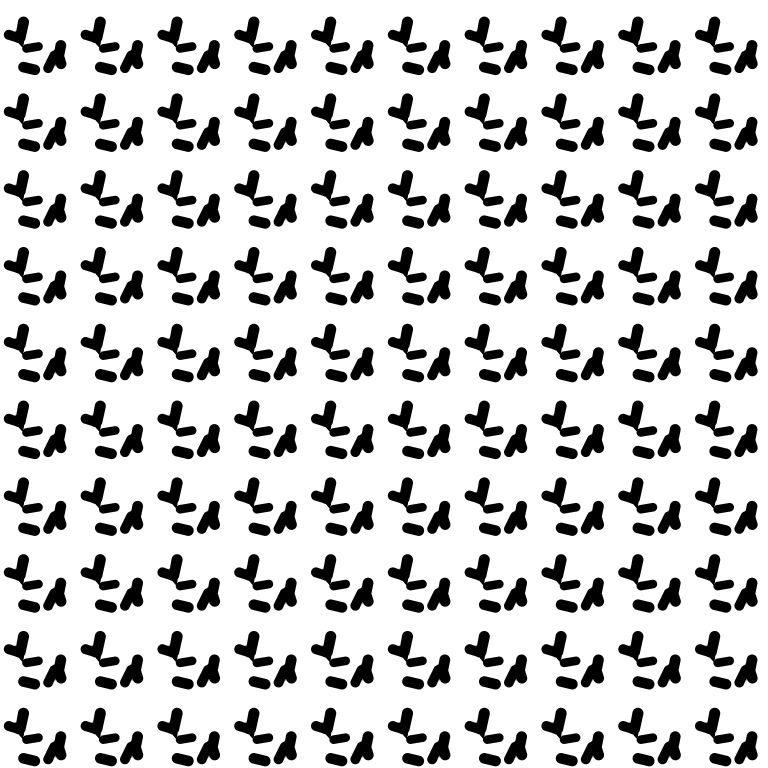
Reproduce this pattern procedurally as a WebGL 1 fragment shader.

```glsl
precision highp float;

#define REPEATS 10.0
#define FILLET 0.03
#define INK vec3(0.0)
#define PAPER vec3(1.0)
#define EDGE_PIXELS 1.0

uniform vec2 u_resolution;

// Stroke from a to b with round ends, radius going from ra to rb
float taperedStroke(vec2 p, vec2 a, vec2 b, float ra, float rb) {
  vec2 ab = b - a;
  float t = clamp(dot(p - a, ab) / dot(ab, ab), 0.0, 1.0);
  return length(p - a - ab * t) - mix(ra, rb, t);
}

// Union with a rounded inner corner
float smoothUnion(float a, float b, float k) {
  float h = max(k - abs(a - b), 0.0) / k;
  return min(a, b) - 0.25 * h * h * k;
}

// Bent blot whose corner narrows to a point
float hookBlot(vec2 p) {
  float arm = taperedStroke(p, vec2(0.306, 0.712), vec2(0.266, 0.512), 0.072, 0.068);
  float foot = taperedStroke(p, vec2(0.115, 0.547), vec2(0.245, 0.503), 0.065, 0.061);
  float tip = taperedStroke(p, vec2(0.262, 0.503), vec2(0.297, 0.382), 0.064, 0.006);
  return min(smoothUnion(arm, foot, FILLET), tip);
}

// Forked blot with two legs of unequal length
float forkBlot(vec2 p) {
  vec2 crotch = vec2(0.766, 0.269);
  float stem = taperedStroke(p, vec2(0.792, 0.408), crotch, 0.070, 0.068);
  float longLeg = taperedStroke(p, vec2(0.627, 0.113), vec2(0.705, 0.278), 0.064, 0.061);
  float shortLeg = taperedStroke(p, vec2(0.796, 0.169), crotch, 0.069, 0.068);
  return smoothUnion(min(stem, shortLeg), longLeg, FILLET);
}

// Signed distance to all blots of one cell
float motif(vec2 p) {
  float bar = taperedStroke(p, vec2(0.345, 0.369), vec2(0.501, 0.395), 0.056, 0.056);
  float pill = taperedStroke(p, vec2(0.306, 0.126), vec2(0.453, 0.091), 0.069, 0.069);
  return min(min(hookBlot(p), forkBlot(p)), min(bar, pill));
}

void main() {
  vec2 cell = fract(gl_FragCoord.xy / u_resolution * REPEATS);
  float edge = EDGE_PIXELS * REPEATS / min(u_resolution.x, u_resolution.y);
  float ink = clamp(0.5 - motif(cell) / edge, 0.0, 1.0);
  gl_FragColor = vec4(mix(PAPER, INK, ink), 1.0);
}
```
